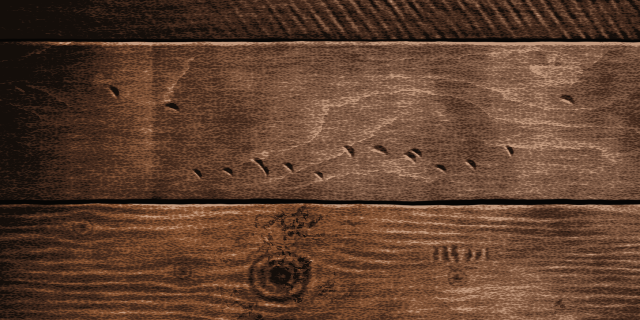
Reproduce this texture procedurally as a WebGL 2 fragment shader.

```glsl
#version 300 es
precision highp float;
// Three weathered brown planks: rough sawn, dented smooth, and knotty, with dark gaps between.
uniform vec2 u_resolution;
out vec4 fragColor;

vec2 hash2(vec2 p) {
  return fract(sin(vec2(dot(p, vec2(127.1, 311.7)), dot(p, vec2(269.5, 183.3)))) * 4375.85);
}

// Layered sines, each octave turned and bent by the other axis; about -1 to 1
float waves(vec2 p) {
  float sum = 0.0, amp = 0.5;
  for (int i = 0; i < 5; i++) {
    sum += amp * sin(p.x + 1.3 * sin(p.y * 0.8)) * cos(p.y + 0.9 * sin(p.x * 0.7));
    p = mat2(1.6, 1.2, -1.2, 1.6) * p + 2.3;
    amp *= 0.6;
  }
  return sum * 1.4;
}

// Cellular noise: distance to the nearest scattered point
float cells(vec2 p) {
  vec2 cell = floor(p);
  float nearest = 2.0;
  for (int y = -1; y <= 1; y++)
    for (int x = -1; x <= 1; x++) {
      vec2 c = cell + vec2(x, y);
      nearest = min(nearest, length(c + hash2(c) - p));
    }
  return nearest;
}

// Short horizontal wood fibres
float fibre(vec2 p) {
  return cells(p * vec2(85.0, 210.0)) + 0.6 * cells(p * vec2(13.0, 110.0) + 7.0) - 0.76;
}

// Each plank returns (tone, warmth)
vec2 sawnPlank(vec2 p) {
  float bend = waves(p * vec2(3.0, 6.0)) + 0.5 * waves(p * vec2(17.0, 9.0));
  float saw = sin((p.x + 0.8 * p.y) * 150.0 + 3.0 * bend) + 0.5 * sin((p.x + 0.7 * p.y) * 263.0);
  float rough = smoothstep(0.4, 1.3, p.x);
  float tone = 0.29 + 0.08 * rough + (0.03 + 0.13 * rough) * saw * (0.8 + 0.7 * waves(p * vec2(9.0, 40.0)));
  return vec2(tone + 0.1 * waves(p * vec2(7.0, 90.0)), 0.3);
}

vec2 smoothPlank(vec2 p) {
  float right = smoothstep(0.1, 1.2, p.x);
  float tone = 0.46 + 0.13 * right + 0.15 * waves(vec2(p.x * 6.0, p.y * 3.0));
  tone += 0.05 * waves(p * vec2(5.0, 80.0)) - 0.1 * smoothstep(0.72, 0.87, p.y) * sin(p.x * 1.6);
  // Straight edge of an old stain
  tone -= 0.13 * smoothstep(0.47, 0.485, p.x) * (1.0 - smoothstep(0.48, 0.8, p.x));
  // Arched growth rings with a pale leading edge
  float arch = sin(p.x * 4.3 + 1.5 * sin(p.y * 9.0)) + 0.5 * sin(p.x * 9.0 - p.y * 11.0);
  float ring = fract(p.y * 8.0 + 0.75 * arch + 0.14 * waves(p * vec2(17.0, 30.0)));
  float patchy = smoothstep(-0.35, 0.4, waves(p * vec2(4.0, 6.0) + 4.0));
  tone += (0.04 + 0.25 * patchy) * (smoothstep(0.0, 0.05, ring) * exp(-ring * 9.0) - 0.07);
  // Chisel-like dents: a row along the lower half, then a few strays
  for (int i = 0; i < 17; i++) {
    float n = float(i);
    vec2 h = hash2(vec2(n, 3.0));
    vec2 centre = i < 10 ? vec2(0.62 + 0.095 * n, 0.45 + 0.1 * h.x)
                         : vec2(2.0 * fract(n * 0.618), 0.43 + 0.36 * h.x);
    float a = 0.2 + 0.9 * h.y;
    vec2 q = mat2(cos(a), sin(a), -sin(a), cos(a)) * (p - centre) / (0.75 + 0.4 * h.x);
    q = vec2(q.x, q.y + 12.0 * q.x * q.x) / vec2(0.026, 0.01);
    float hollow = 1.0 - smoothstep(0.45, 1.1, length(q));
    float rim = 1.0 - smoothstep(0.3, 1.1, length(q + vec2(0.0, 0.8)));
    tone += 0.32 * rim * (1.0 - hollow) - 0.42 * hollow;
  }
  return vec2(tone, 0.8 - 0.65 * right);
}

vec2 knottyPlank(vec2 p) {
  float flow = p.y, dark = 0.0, rings = 0.0;
  // Knots push the grain apart
  for (int i = 0; i < 4; i++) {
    float n = float(i);
    vec2 centre = vec2(0.26 + 0.31 * n + 0.04 * n * (n - 1.0) * (n - 2.0), 0.13 + 0.16 * exp(-2.0 * n));
    float size = i == 2 ? 0.085 : 0.03;
    vec2 q = (p - centre) * vec2(0.85, 1.0) / size;
    float d = length(q) + 0.12 * waves(p * 16.0 + n);
    flow -= q.y * size * 0.9 * exp(-0.35 * d * d);
    dark += exp(-d * d * 5.0) + 0.5 * exp(-pow((d - 0.85) * 8.0, 2.0));
    rings += i == 2 ? (1.0 - smoothstep(0.8, 1.5, d)) * sin(d * 19.0) : 0.0;
  }
  float grain = sin(flow * 210.0 + 5.0 * waves(vec2(p.x * 1.6, flow * 7.0)));
  float streak = smoothstep(-0.4, 0.5, waves(p * vec2(4.0, 14.0) + 8.0));
  float tone = 0.54 + 0.03 * grain + 0.2 * streak * (pow(0.5 + 0.5 * grain, 3.0) - 0.3);
  tone += 0.12 * rings - 0.32 * dark;
  tone += 0.16 * waves(vec2(p.x * 5.0, p.y * 6.0)) + 0.06 * waves(p * vec2(5.0, 80.0));
  // Pale patch beside the large knot
  tone += 0.17 * exp(-pow((p.x - 0.84) / 0.06, 2.0) - pow((p.y - 0.27) / 0.1, 2.0));
  // Pitted, cracked areas
  float worn = exp(-pow((p.x - 0.93) / 0.24, 2.0)) + exp(-pow((p.x - 1.75) / 0.02, 2.0));
  float pit = 1.0 - smoothstep(0.12, 0.45, cells(p * vec2(33.0, 40.0) + waves(p * 30.0)));
  tone -= worn * (0.03 + 0.32 * pit * smoothstep(0.0, 0.5, waves(p * 11.0)));
  // Short upright scars
  vec2 scar = abs(p - vec2(1.44, 0.205 + 0.012 * waves(p * 20.0))) / vec2(0.1, 0.025);
  float scarred = 1.0 - smoothstep(0.7, 1.1, max(scar.x, scar.y));
  tone += 0.2 * scarred * (sin(p.x * 210.0 + 4.0 * waves(p * 12.0)) - 0.2);
  return vec2(tone, 0.95 - 0.6 * smoothstep(0.9, 1.8, p.x));
}

vec3 woodColour(float tone, float warmth) {
  vec3 light = mix(vec3(0.49, 0.36, 0.285), vec3(0.53, 0.32, 0.185), warmth);
  vec3 colour = mix(vec3(0.08, 0.055, 0.04), vec3(0.26, 0.16, 0.11), smoothstep(0.0, 0.35, tone));
  colour = mix(colour, light, smoothstep(0.3, 0.7, tone));
  return mix(colour, vec3(0.76, 0.6, 0.49), smoothstep(0.64, 0.98, tone));
}

void main() {
  vec2 p = gl_FragCoord.xy / u_resolution.y;
  float upper = 0.874 + 0.002 * waves(vec2(p.x * 8.0, 1.0));
  float lower = 0.369 + 0.004 * waves(vec2(p.x * 6.0, 4.0));
  vec2 wood = p.y > upper ? sawnPlank(p) : p.y > lower ? smoothPlank(p) : knottyPlank(p);
  wood.x += 0.3 * fibre(p);
  // Darker toward the left end and the far corners
  wood.x -= 0.2 * exp(-p.x * 5.0) + 0.2 * smoothstep(0.65, 1.25, length(p - vec2(1.15, 0.5)));
  wood.x = 0.5 + 1.15 * (wood.x - 0.47);
  // Pale worn lip under each gap, soft shade above it
  bool nearUpper = p.y > 0.62;
  float above = p.y - (nearUpper ? upper : lower);
  float lip = smoothstep(-0.02, -0.009, above) * (1.0 - smoothstep(-0.006, -0.002, above));
  wood.x += lip * ((nearUpper ? 0.45 : 0.27) + 0.2 * waves(vec2(p.x * 14.0, 2.0)));
  wood.x -= 0.16 * exp(-max(above, 0.0) * 35.0) * step(0.0, above);
  float halfGap = (nearUpper ? 0.004 : 0.007) + 0.002 * waves(vec2(p.x * 5.0, 7.0));
  float gap = 1.0 - smoothstep(halfGap - 0.002, halfGap + 0.003, abs(above));
  fragColor = vec4(mix(woodColour(wood.x, wood.y), vec3(0.025, 0.018, 0.015), gap), 1.0);
}
```
